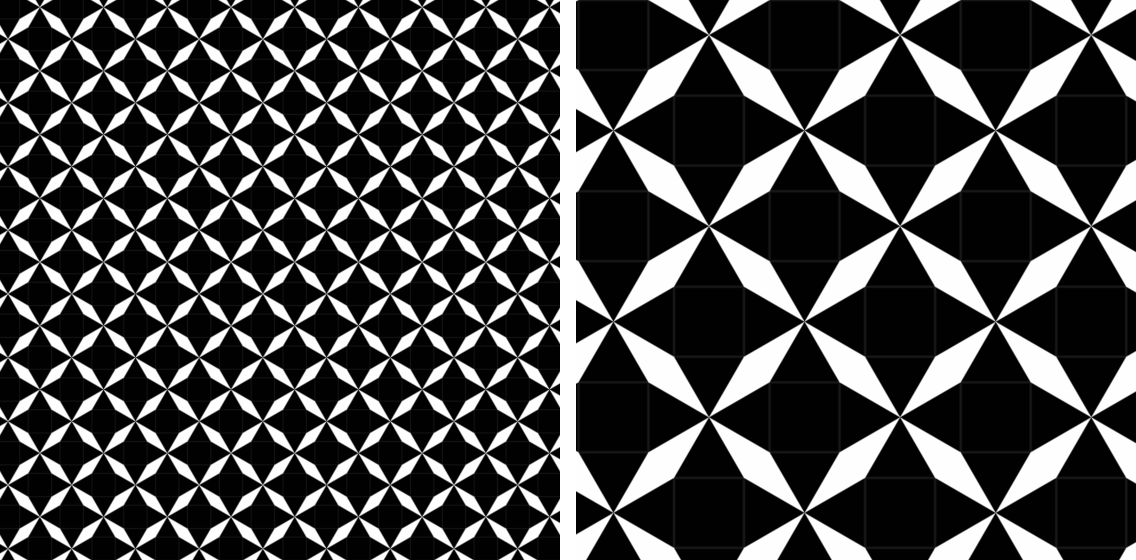
Left: the whole. Right: its middle third, enlarged.
Give the GLSL for this pattern, as a Shadertoy shader.

```glsl
// Diagonal lattice of slim white rhombi on black, with faint square seams in the gaps.

// Signed distance to the rhombi lying along the edges of a unit grid;
// q is the folded offset from the cell centre. Each tip spans 30 degrees.
float rhombusEdges(vec2 q) {
    float along = min(q.x, q.y);
    float across = 0.5 - max(q.x, q.y);
    return dot(vec2(along - 0.5, across), vec2(sin(radians(15.0)), cos(radians(15.0))));
}

// Distance to the outline of the square joining the rhombi's wide corners.
float squareSeam(vec2 q) {
    return abs(q.x + q.y - 0.366) * 0.7071;
}

void mainImage(out vec4 fragColor, in vec2 fragCoord) {
    // 8.79 repeats across and down, anchored on a lattice node
    vec2 p = (fragCoord / iResolution.y - vec2(0.4125, 0.6458)) * 8.79;

    // Turn by 45 degrees so that neighbouring nodes form a unit grid
    vec2 grid = vec2(p.x + p.y, p.x - p.y);
    vec2 q = abs(fract(grid) - 0.5);
    float pixel = 8.79 * sqrt(2.0) / iResolution.y;

    // Faint seams first, white rhombi on top
    float seam = 1.0 - smoothstep(-pixel, pixel, squareSeam(q) - 0.009);
    float rhombus = 1.0 - smoothstep(-pixel, pixel, rhombusEdges(q));
    float shade = mix(0.005, 0.09, seam);
    shade = mix(shade, 0.995, rhombus);

    fragColor = vec4(vec3(shade), 1.0);
}
```
